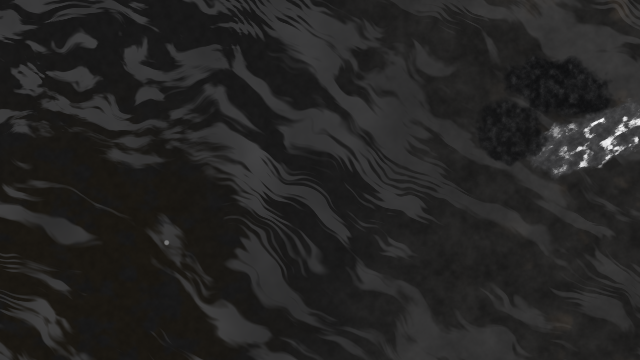
Reproduce this texture procedurally as a Shadertoy shader.

```glsl
// Dark stream water sliding over a stony bed, with a wet boulder at the right.
// Stretched, warped noise forms the ripples; soft masks blend calm, choppy and
// stony zones, and noisy ellipses shape the boulder and its glistening face.

#define FLOW_ANGLE -0.60
#define CHOP_ANGLE -0.14
#define WARP 0.24
#define SWELL_SCALE vec2(5.5, 19.0)
#define CHOP_SCALE vec2(11.0, 40.0)
#define WAVELET_FREQ 310.0
#define SHEEN_LEVEL 0.47
#define SHEEN_SOFTNESS 0.13
#define SHEEN_COLOR vec3(0.250, 0.250, 0.254)
#define DEEP_COLOR vec3(0.093, 0.092, 0.093)
#define SILT_COLOR vec3(0.100, 0.088, 0.068)
#define STONE_COLOR vec3(0.205, 0.201, 0.196)

float hash(vec2 p) {
    vec3 q = fract(p.xyx * 0.1031);
    q += dot(q, q.yzx + 33.33);
    return fract((q.x + q.y) * q.z);
}

float noise(vec2 p) {
    vec2 cell = floor(p), f = fract(p);
    f = f * f * (3.0 - 2.0 * f);
    float low = mix(hash(cell), hash(cell + vec2(1, 0)), f.x);
    float high = mix(hash(cell + vec2(0, 1)), hash(cell + vec2(1, 1)), f.x);
    return mix(low, high, f.y);
}

float fbm(vec2 p) {
    float sum = 0.0, gain = 0.533;
    for (int i = 0; i < 4; i++) {
        sum += gain * noise(p);
        p = mat2(1.96, 0.4, -0.4, 1.96) * p + 19.7;
        gain *= 0.5;
    }
    return sum;
}

// Coordinates along and across a direction
vec2 turned(vec2 p, float angle) {
    float c = cos(angle), s = sin(angle);
    return vec2(c * p.x + s * p.y, c * p.y - s * p.x);
}

// Soft coverage of a tilted ellipse with a ragged rim
float blob(vec2 p, vec2 center, vec2 radii, float angle, float rag) {
    float d = length(turned(p - center, angle) / radii) + rag;
    return 1.0 - smoothstep(0.88, 1.10, d);
}

// Height of the water surface, about 0.5 on average
float surface(vec2 p, float choppy) {
    vec2 bend = vec2(fbm(p * 3.1), fbm(p * 3.1 + 17.0)) - 0.5;
    vec2 w = p + WARP * bend;
    vec2 flow = turned(w, FLOW_ANGLE);
    float swell = fbm(flow * SWELL_SCALE + 40.0);
    float chop = fbm(turned(w, CHOP_ANGLE) * CHOP_SCALE + 80.0);
    float patches = smoothstep(0.48, 0.68, fbm(p * 4.0 + 61.0));
    float wavelet = sin(flow.y * WAVELET_FREQ + 7.0 * noise(flow * 13.0));
    return mix(swell, chop, choppy) + 0.085 * patches * wavelet;
}

vec3 water(vec2 p) {
    // Zones: dark pool lower left, chop upper left, stones to the right
    float drift = fbm(p * 2.6 + 5.0) - 0.5;
    float pool = 1.0 - smoothstep(0.25, 0.82, length(p - vec2(0.15, 0.13)) + 0.4 * drift);
    float choppy = (1.0 - smoothstep(0.35, 0.85, p.x + drift)) * smoothstep(0.45, 0.75, p.y);
    float stony = smoothstep(0.75, 1.65, p.x + 0.35 * abs(p.y - 0.45) + 0.7 * drift);

    // Stream bed with mottled stones
    float mottle = fbm(p * vec2(17.0, 21.0) + 9.0);
    float grit = fbm(p * 62.0 + 31.0);
    vec3 stone = STONE_COLOR * (0.45 + 0.65 * mottle + 0.35 * grit);
    float tan_spots = smoothstep(0.58, 0.76, fbm(p * 11.0 + 3.0));
    stone += vec3(0.10, 0.075, 0.05) * tan_spots * smoothstep(1.2, 1.7, p.x);
    vec3 bed = mix(DEEP_COLOR, SILT_COLOR, pool * smoothstep(0.35, 0.6, mottle + 0.1));
    bed = mix(bed * (0.85 + 0.3 * grit), stone, 0.75 * stony);

    // Sky sheen on the lit side of each ripple
    float level = SHEEN_LEVEL + 0.15 * pool;
    float sheen = smoothstep(level, level + SHEEN_SOFTNESS, surface(p, choppy));
    vec3 sky = SHEEN_COLOR * (0.72 + 0.45 * fbm(p * 7.0 + 23.0));
    bed *= 1.0 - 0.22 * stony * (1.0 - sheen);
    return mix(bed, sky, sheen * (0.88 - 0.42 * stony));
}

vec3 addBoulder(vec3 color, vec2 p) {
    float rag = 0.7 * (fbm(p * 20.0 + 50.0) - 0.5);
    float grain = fbm(p * 75.0 + 12.0);

    // Wet face catching the light
    float face = blob(p, vec2(1.64, 0.61), vec2(0.19, 0.075), 0.30, rag);
    float facets = fbm(turned(p, 0.5) * vec2(38.0, 70.0));
    float sparkle = smoothstep(0.56, 0.78, facets) * smoothstep(1.42, 1.66, p.x);
    vec3 wet = vec3(0.17, 0.17, 0.175) + 0.33 * facets * grain + 0.60 * sparkle;
    color = mix(color, wet, face);

    // Dark upper stone and its shadowed shoulder
    float dark = blob(p, vec2(1.55, 0.76), vec2(0.155, 0.078), -0.22, rag);
    dark = max(dark, 0.85 * blob(p, vec2(1.42, 0.635), vec2(0.095, 0.085), -0.4, rag));
    vec3 basalt = vec3(0.055, 0.056, 0.060) + 0.15 * grain * grain;
    return mix(color, basalt, dark);
}

void mainImage(out vec4 fragColor, in vec2 fragCoord) {
    vec2 p = fragCoord / iResolution.y;
    vec3 color = addBoulder(water(p), p);

    // One small floating bubble
    float bubble = 1.0 - smoothstep(0.004, 0.009, length(p - vec2(0.463, 0.326)));
    color = mix(color, vec3(0.46), bubble);
    fragColor = vec4(clamp(color, 0.0, 1.0), 1.0);
}
```
